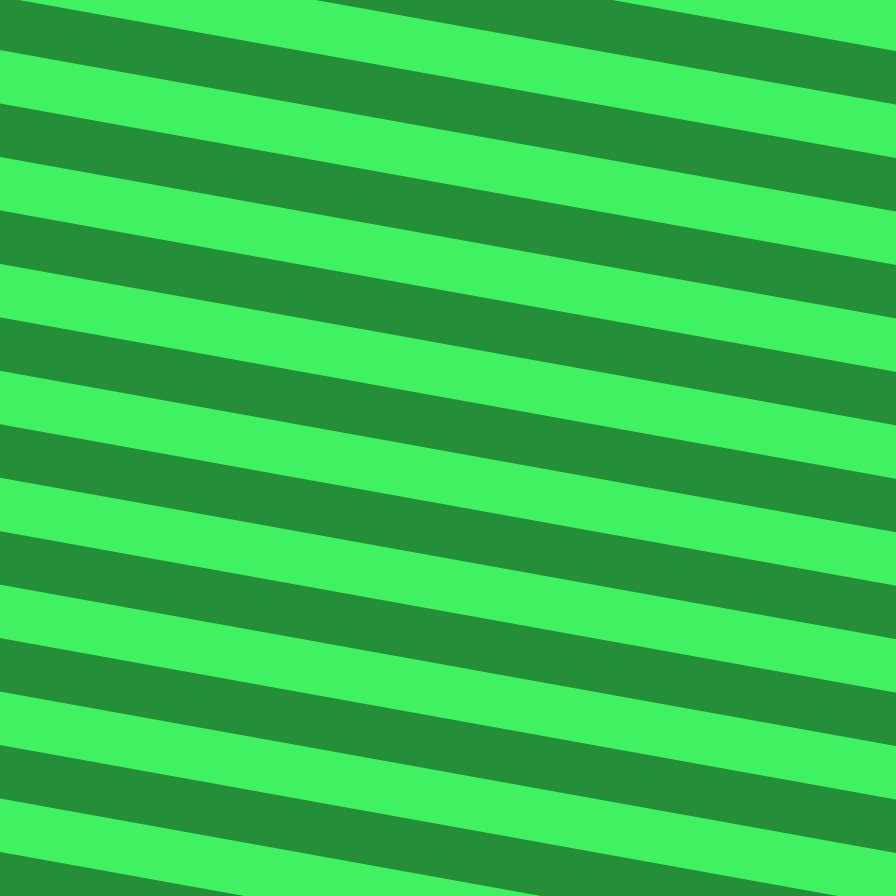
Give the GLSL for this pattern, as a WebGL 2 fragment shader.

```glsl
#version 300 es
precision highp float;

uniform vec2 u_resolution;
out vec4 fragColor;

const vec3 DARK_GREEN = vec3(0.14, 0.56, 0.22);
const vec3 LIGHT_GREEN = vec3(0.25, 0.95, 0.38);
const vec2 REPEATS = vec2(1.51, 8.38);  // stripe periods across and up the canvas
const float LIGHT_CENTER = 0.662;       // phase of the middle of a light stripe
const float LIGHT_WIDTH = 0.5;          // share of each period that is light

// Signed distance to the light stripe edge in periods, positive inside
float stripeDistance(float phase) {
    float fromCenter = abs(fract(phase - LIGHT_CENTER + 0.5) - 0.5);
    return 0.5 * LIGHT_WIDTH - fromCenter;
}

void main() {
    vec2 uv = gl_FragCoord.xy / u_resolution;

    // Edge softness of one pixel, measured in periods
    float softness = length(REPEATS / u_resolution);
    float light = clamp(stripeDistance(dot(uv, REPEATS)) / softness + 0.5, 0.0, 1.0);

    fragColor = vec4(mix(DARK_GREEN, LIGHT_GREEN, light), 1.0);
}
```
